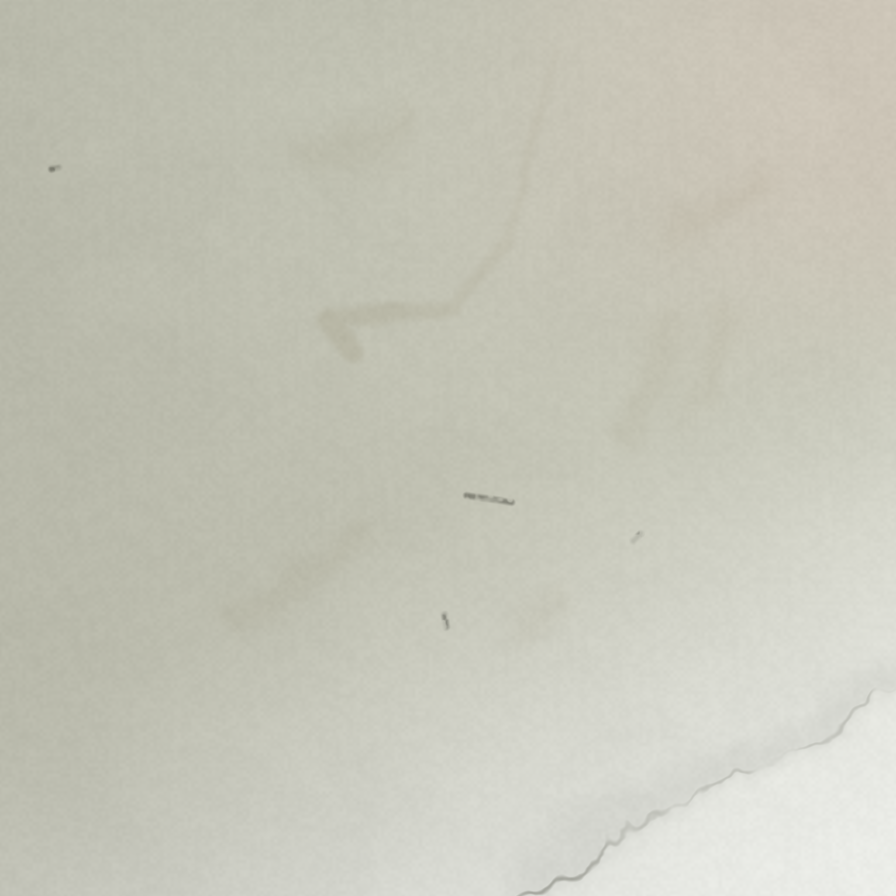
Give the GLSL for this texture, as a WebGL 2 fragment shader.

```glsl
#version 300 es
precision highp float;
// Aged plaster wall: a soft diagonal light gradient with a rosy corner, cloudy
// stains, one long drip mark, a few dark flecks and a broken crack at the lower
// right. Built from value noise, segment distances and fine grain.

uniform vec2 u_resolution;
out vec4 fragColor;

const float SHADE_LEVEL = 0.722;   // brightness at the left edge
const float SIDE_LIGHT = 0.060;    // gain from left to right
const float FLOOR_LIGHT = 0.130;   // gain toward the lower right
const float CLOUD_AMOUNT = 0.045;
const float GRAIN_AMOUNT = 0.030;
const float GRAIN_SCALE = 260.0;
const vec3 DARK_TINT = vec3(0.004, 0.006, -0.052);
const vec3 LIGHT_TINT = vec3(-0.003, 0.003, -0.016);
const vec3 ROSE = vec3(0.022, -0.008, -0.004);
const vec3 STAIN = vec3(0.042, 0.050, 0.062);
const vec3 FLECK = vec3(0.25, 0.25, 0.24);
const vec3 CRACK = vec3(0.24, 0.24, 0.25);

// Drip mark, from its tip to the hooked end.
const vec2 DRIP[7] = vec2[7](vec2(0.625, 0.94), vec2(0.605, 0.87), vec2(0.565, 0.73),
    vec2(0.505, 0.655), vec2(0.44, 0.647), vec2(0.365, 0.640), vec2(0.390, 0.606));
// Flecks and smudges: centre, then half extent along the stroke.
const vec4 FLECKS[4] = vec4[4](vec4(0.545, 0.443, 0.025, -0.004),
    vec4(0.710, 0.400, 0.004, 0.004), vec4(0.497, 0.307, 0.001, -0.007),
    vec4(0.061, 0.813, 0.004, 0.001));
const vec4 SMUDGES[6] = vec4[6](vec4(0.39, 0.83, 0.04, 0.03), vec4(0.72, 0.58, 0.025, 0.05),
    vec4(0.79, 0.59, 0.02, 0.04), vec4(0.33, 0.37, 0.06, 0.04),
    vec4(0.60, 0.32, 0.02, 0.01), vec4(0.82, 0.75, 0.05, 0.02));

float hash(vec2 p) {
    return fract(sin(dot(p, vec2(127.1, 311.7))) * 43758.5453);
}

float noise(vec2 p) {
    vec2 i = floor(p), f = fract(p);
    f = f * f * (3.0 - 2.0 * f);
    return mix(mix(hash(i), hash(i + vec2(1, 0)), f.x),
               mix(hash(i + vec2(0, 1)), hash(i + vec2(1, 1)), f.x), f.y);
}

float fbm(vec2 p) {
    float sum = 0.0, gain = 0.5;
    for (int i = 0; i < 5; i++) {
        sum += gain * noise(p);
        p = mat2(0.8, 0.6, -0.6, 0.8) * p * 2.03 + 7.3;
        gain *= 0.5;
    }
    return sum;
}

float segment(vec2 p, vec2 a, vec2 b) {
    vec2 ab = b - a;
    return length(p - a - ab * clamp(dot(p - a, ab) / dot(ab, ab), 0.0, 1.0));
}

// Soft-edged stroke; the edge never gets thinner than a pixel.
float stroke(float d, float halfWidth, float blur) {
    float edge = max(blur, 1.0 / u_resolution.y);
    return 1.0 - smoothstep(halfWidth - edge, halfWidth + edge, d);
}

float dripMark(vec2 p) {
    float mark = 0.0;
    for (int i = 0; i < 6; i++) {
        float age = float(i) / 5.0;
        float d = segment(p, DRIP[i], DRIP[i + 1]);
        mark = max(mark, stroke(d, mix(0.004, 0.011, age), 0.006) * mix(0.25, 0.85, age));
    }
    return mark;
}

float smudges(vec2 p) {
    float sum = 0.0;
    for (int i = 0; i < 6; i++) {
        vec2 q = p - SMUDGES[i].xy;
        vec2 along = SMUDGES[i].zw;
        sum += exp(-pow(segment(q, -along, along) / 0.022, 2.0));
    }
    return sum;
}

float flecks(vec2 p) {
    float sum = 0.0;
    for (int i = 0; i < 4; i++) {
        vec2 q = p - FLECKS[i].xy;
        float patchy = smoothstep(0.2, 0.7, noise(p * 190.0));
        sum += stroke(segment(q, -FLECKS[i].zw, FLECKS[i].zw), 0.003, 0.0025) * mix(0.3, 1.0, patchy);
    }
    return sum;
}

void main() {
    vec2 uv = gl_FragCoord.xy / u_resolution;
    vec2 warp = vec2(fbm(uv * 9.0), fbm(uv * 9.0 + 31.0)) - 0.48;

    // Broad light and clouds
    float fall = smoothstep(0.5, 1.2, 1.0 - uv.y + 0.45 * (uv.x - 0.5));
    float clouds = fbm(uv * vec2(3.0, 4.5) + warp * 1.2) - 0.48;
    float level = SHADE_LEVEL + SIDE_LIGHT * uv.x + FLOOR_LIGHT * fall + CLOUD_AMOUNT * clouds;
    vec3 color = level + mix(DARK_TINT, LIGHT_TINT, fall);
    color += ROSE * smoothstep(0.35, 1.0, uv.x) * smoothstep(0.5, 0.85, uv.y);

    // Stains
    color -= STAIN * dripMark(uv + warp * 0.022);
    color -= STAIN * 0.42 * smudges(uv + warp * 0.09);

    // Crack with a pale area below and a grey rim above
    float ridge = uv.y - 0.55 * (uv.x - 0.57) - 0.09 * warp.x - 0.012 * (noise(uv.xx * 45.0) - 0.5);
    float reach = smoothstep(0.54, 0.60, uv.x);
    float broken = mix(0.08 + 0.3 * smoothstep(0.5, 0.8, noise(uv.xx * 22.0)), 0.8,
                       1.0 - smoothstep(0.64, 0.70, uv.x));
    color += 0.018 * reach * (1.0 - smoothstep(-0.03, 0.0, ridge));
    color -= 0.035 * reach * smoothstep(-0.012, 0.008, ridge) * (1.0 - smoothstep(0.01, 0.06, ridge));
    color -= CRACK * reach * broken * stroke(abs(ridge), 0.0022, 0.002);

    // Flecks and grain
    color -= FLECK * flecks(uv + warp * 0.006);
    float grain = 0.65 * noise(uv * GRAIN_SCALE) + 0.35 * noise(uv * GRAIN_SCALE * 0.45 + 17.0) - 0.5;
    color += GRAIN_AMOUNT * grain;

    fragColor = vec4(clamp(color, 0.0, 1.0), 1.0);
}
```
